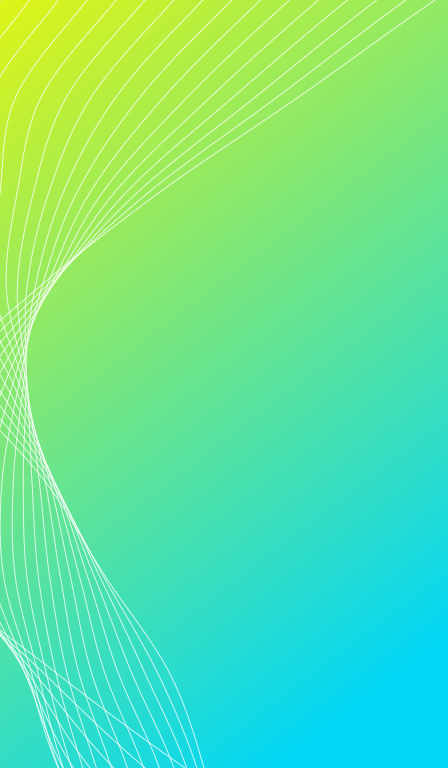
Reproduce this background procedurally as a WebGL 1 fragment shader.

```glsl
precision highp float;
// A diagonal yellow-green-cyan gradient crossed by a twisted ribbon of fine
// white lines. Four guide curves, splined down the canvas, are blended by a
// cubic across the ribbon, so neighbouring lines fold over each other.

uniform vec2 u_resolution;

const float HEIGHT = 768.0;          // design units per canvas height
const float ROW_STEP = 96.0;         // vertical gap between guide rows
const int ROWS = 11;                 // one extra row beyond each end
const int LINES = 20;
const float LINE_WIDTH = 0.95;
const float LINE_ALPHA = 0.8;
const vec3 LINE_COLOR = vec3(1.0);

const vec2 GRADIENT_DIR = vec2(0.605, 0.796);
const float GRADIENT_START = 12.0;
const float GRADIENT_END = 785.0;
const vec3 YELLOW = vec3(0.86, 0.955, 0.10);
const vec3 CYAN = vec3(0.0, 0.84, 0.97);

// Catmull-Rom weight of a row at distance d, measured in rows
float splineWeight(float d) {
  d = abs(d);
  if (d < 1.0) return (1.5 * d - 2.5) * d * d + 1.0;
  if (d < 2.0) return ((2.5 - 0.5 * d) * d - 4.0) * d + 2.0;
  return 0.0;
}

// Horizontal positions of the four guide curves at height y (downwards)
vec4 guides(float y) {
  vec4 row[ROWS];
  row[0] = vec4(580.0, 355.0, 145.0, -60.0);
  row[1] = vec4(435.0, 251.0, 68.0, -116.0);
  row[2] = vec4(300.0, 157.0, -1.0, -170.0);
  row[3] = vec4(160.0, 86.0, -12.0, -155.0);
  row[4] = vec4(38.0, 45.0, -15.0, -125.0);
  row[5] = vec4(-63.0, 15.0, 21.0, -44.0);
  row[6] = vec4(-110.0, -6.0, 48.0, 44.0);
  row[7] = vec4(-60.0, -4.0, 67.0, 105.0);
  row[8] = vec4(55.0, 28.0, 87.0, 169.0);
  row[9] = vec4(185.0, 58.0, 122.0, 204.0);
  row[10] = vec4(330.0, 110.0, 150.0, 225.0);
  float at = y / ROW_STEP + 1.0;
  vec4 sum = vec4(0.0);
  for (int i = 0; i < ROWS; i++) {
    sum += row[i] * splineWeight(at - float(i));
  }
  return sum;
}

// Cubic weights for a line at s, where the guides sit at s = 0, 1, 2, 3
vec4 blendWeights(float s) {
  float a = s - 1.0;
  float b = s - 2.0;
  float c = s - 3.0;
  return vec4(-a * b * c / 6.0, s * b * c / 2.0,
              -s * a * c / 2.0, s * a * b / 6.0);
}

// Antialiased coverage of a stroke at distance d from its centre
float stroke(float d, float pixel) {
  float halfWidth = 0.5 * max(LINE_WIDTH, pixel);
  float edge = clamp((halfWidth - d) / pixel + 0.5, 0.0, 1.0);
  return edge * min(LINE_WIDTH / pixel, 1.0);
}

void main() {
  float pixel = HEIGHT / u_resolution.y;
  vec2 p = vec2(gl_FragCoord.x, u_resolution.y - gl_FragCoord.y) * pixel;

  // Background gradient
  float along = dot(p, GRADIENT_DIR) - GRADIENT_START;
  float t = clamp(along / (GRADIENT_END - GRADIENT_START), 0.0, 1.0);
  vec3 color = mix(YELLOW, CYAN, t);

  // Ribbon lines, with the slope turning x offsets into distances
  vec4 here = guides(p.y);
  vec4 slopes = guides(p.y + 0.5) - guides(p.y - 0.5);
  for (int i = 0; i < LINES; i++) {
    vec4 w = blendWeights(3.0 * float(i) / float(LINES - 1));
    float slope = dot(w, slopes);
    float d = abs(p.x - dot(w, here)) / sqrt(1.0 + slope * slope);
    color = mix(color, LINE_COLOR, LINE_ALPHA * stroke(d, pixel));
  }
  gl_FragColor = vec4(color, 1.0);
}
```
